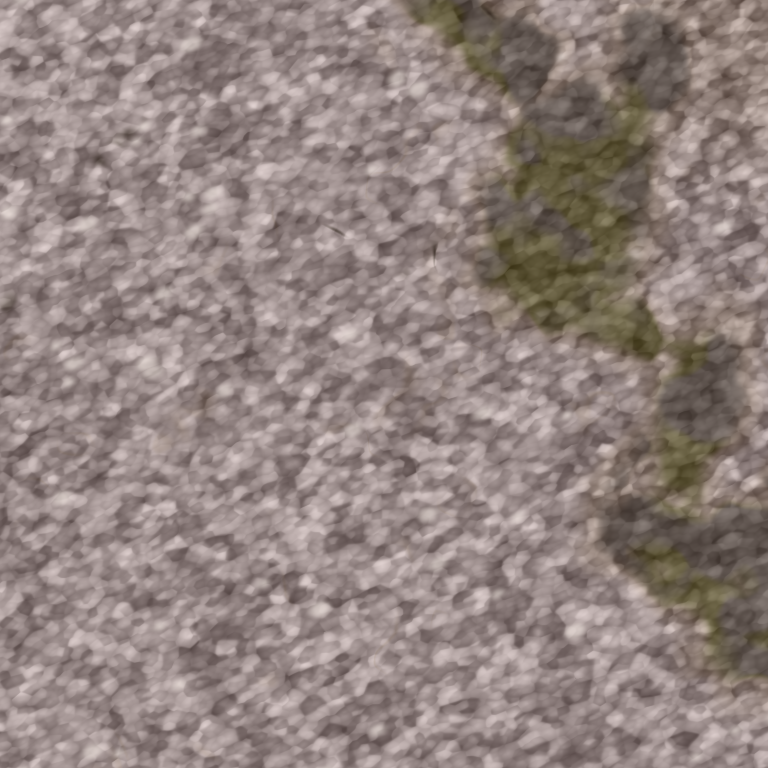
A Shadertoy shader for this texture:

```glsl
const vec3 GRAVEL = vec3(0.603, 0.545, 0.540);
const vec3 EARTH = vec3(0.550, 0.475, 0.415);
const vec3 OLIVE = vec3(0.375, 0.345, 0.225);
const vec3 DAMP = vec3(0.375, 0.335, 0.315);
const vec3 STAIN = vec3(0.300, 0.255, 0.225);
const vec3 QUARTZ = vec3(0.850, 0.805, 0.785);

vec3 hash3(vec2 p) {
    vec3 q = fract(p.xyx * vec3(0.1031, 0.1030, 0.0973));
    q += dot(q, q.yxz + 33.33);
    return fract((q.xxy + q.yzz) * q.zyx);
}

// Soft cellular noise: x = blended cell tone, y = distance to nearest centre
vec2 cells(vec2 p, float sharpness) {
    vec2 base = floor(p);
    float total = 0.0, tone = 0.0, nearest = 9.0;
    for (int y = -1; y <= 1; y++)
    for (int x = -1; x <= 1; x++) {
        vec2 id = base + vec2(x, y);
        vec3 rnd = hash3(id);
        vec2 offset = id + rnd.xy - p;
        float d2 = dot(offset, offset);
        float weight = exp(-sharpness * d2);
        total += weight;
        tone += weight * rnd.z;
        nearest = min(nearest, d2);
    }
    return vec2(tone / max(total, 1e-6), sqrt(nearest));
}

// Sparse soft dots, each lying inside its own neighbourhood of cells
float scatter(vec2 p, float chance, float radius, float softness) {
    vec2 base = floor(p);
    float cover = 0.0;
    for (int y = -1; y <= 1; y++)
    for (int x = -1; x <= 1; x++) {
        vec2 id = base + vec2(x, y);
        vec3 rnd = hash3(id + 71.0);
        float size = radius * mix(0.6, 1.2, fract(rnd.z * 57.0));
        float d = length(id + rnd.xy - p) - size;
        cover = max(cover, step(rnd.z, chance) * smoothstep(softness, -softness, d));
    }
    return cover;
}

float capsule(vec2 p, vec2 a, vec2 b, float radius) {
    vec2 pa = p - a, ba = b - a;
    return length(pa - ba * clamp(dot(pa, ba) / dot(ba, ba), 0.0, 1.0)) - radius;
}

// Broken chain of growth running down the right side
float mossDistance(vec2 p) {
    float d = capsule(p, vec2(0.58, 0.98), vec2(0.67, 0.91), 0.042);
    d = min(d, capsule(p, vec2(0.855, 0.95), vec2(0.81, 0.80), 0.030));
    d = min(d, capsule(p, vec2(0.755, 0.79), vec2(0.725, 0.67), 0.098));
    d = min(d, capsule(p, vec2(0.76, 0.60), vec2(0.90, 0.54), 0.030));
    d = min(d, capsule(p, vec2(0.91, 0.52), vec2(0.885, 0.38), 0.046));
    d = min(d, capsule(p, vec2(0.86, 0.31), vec2(0.98, 0.16), 0.052));
    return min(d, capsule(p, vec2(0.98, 0.30), vec2(1.02, 0.22), 0.055));
}

// Turned and stretched space, so that grains lean up to the right
vec2 grainSpace(vec2 p, float angle, float stretch) {
    float c = cos(angle), s = sin(angle);
    return vec2(c * p.x + s * p.y, c * p.y - s * p.x) * vec2(1.0 / stretch, 1.0);
}

void mainImage(out vec4 fragColor, in vec2 fragCoord) {
    vec2 uv = fragCoord / iResolution.xy;
    float broad = cells(uv * 9.0 + 3.0, 4.0).x - 0.5;
    float ragged = cells(uv * 27.0 + 40.0, 5.0).x - 0.5;
    vec2 wobble = 0.006 * vec2(ragged, broad);
    vec2 p = grainSpace(uv + wobble, 0.42, 1.5);

    // Gravel: two grain sizes with rounded tops and shaded gaps
    vec2 coarse = cells(p * 62.0 + 11.0, 9.0);
    vec2 fine = cells(p * 115.0 + 90.0, 8.0);
    float relief = 0.27 * (coarse.x - 0.5) + 0.19 * (fine.x - 0.5)
                 + 0.13 * (0.42 - coarse.y) + 0.05 * (0.42 - fine.y);
    vec3 color = GRAVEL + 0.03 * broad;

    // Earthy fringe and faint brown blotches
    float d = mossDistance(uv) + 0.045 * broad + 0.05 * ragged;
    float fringe = 0.6 * smoothstep(0.06, 0.0, d);
    float corner = 0.45 * smoothstep(0.28, 0.05, length(uv - vec2(0.98, 0.96)));
    float blotch = 0.4 * scatter(uv * 9.0 + 1.5 * ragged, 0.2, 0.16, 0.16);
    color = mix(color, EARTH, max(max(fringe, corner), blotch));

    // Moss: olive growth broken by grey damp ground
    float moss = smoothstep(0.016, -0.018, d);
    float green = smoothstep(-0.14, 0.12, broad + 0.5 * ragged);
    color = mix(color, mix(DAMP, OLIVE, green), 0.94 * moss);
    color += relief * mix(1.0, 0.62, moss);

    // Dark pits and pale stones
    float pits = scatter(uv * 8.0 + 0.7 * ragged + 20.0, 0.14, 0.09, 0.08);
    color = mix(color, STAIN + 0.8 * relief, 0.75 * pits);
    float stones = scatter(p * 25.0 + 5.0, 0.11, 0.19, 0.13);
    color = mix(color, QUARTZ + 0.3 * relief, 0.8 * stones * (1.0 - moss));

    fragColor = vec4(clamp(color, 0.0, 1.0), 1.0);
}
```
